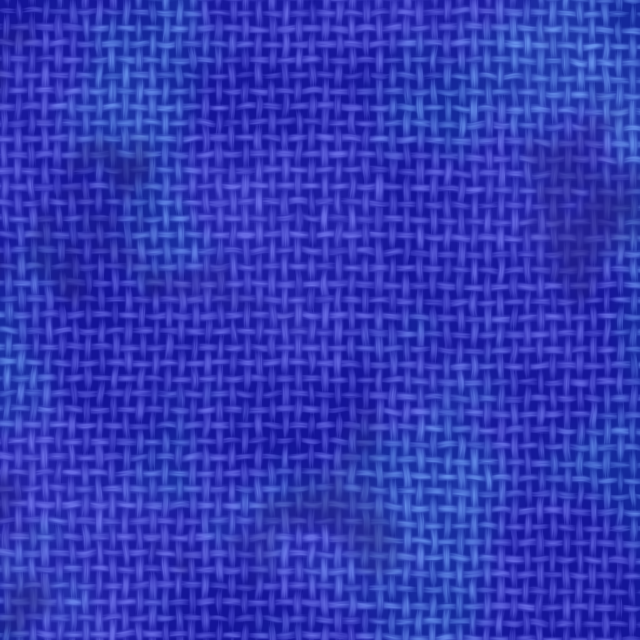
Write a WebGL 2 fragment shader that draws this texture.

```glsl
#version 300 es
precision highp float;

uniform vec2 u_resolution;
out vec4 fragColor;

const vec2 THREADS = vec2(48.0, 40.0);      // threads across and down
const float ROW_TILT = 0.010;               // slope of the horizontal threads
const float WARP_HALF_WIDTH = 0.30;         // in cells, vertical threads
const float WEFT_HALF_WIDTH = 0.23;         // in cells, horizontal threads
const float EDGE_SOFTNESS = 0.13;
const float THREAD_JITTER = 0.18;
const float CLOTH_DRIFT = 0.4;
const float FIBRE_CONTRAST = 0.26;
const float BROAD_CONTRAST = 0.42;
const vec3 GAP_COLOR = vec3(0.08, 0.08, 0.60);
const vec3 THREAD_COLOR = vec3(0.21, 0.21, 0.73);
const vec3 CROWN_COLOR = vec3(0.37, 0.38, 0.87);
const vec3 FADE_TINT = vec3(0.0, 0.15, 0.03);
const vec3 SOIL_COLOR = vec3(0.13, 0.12, 0.50);
const float PI = 3.14159265;

float hash(vec2 p) {
    vec3 q = fract(vec3(p.xyx) * 0.1031);
    q += dot(q, q.yzx + 33.33);
    return fract((q.x + q.y) * q.z);
}

float noise(vec2 p) {
    vec2 cell = floor(p);
    vec2 f = fract(p);
    f = f * f * (3.0 - 2.0 * f);
    float low = mix(hash(cell), hash(cell + vec2(1.0, 0.0)), f.x);
    float high = mix(hash(cell + vec2(0.0, 1.0)), hash(cell + vec2(1.0, 1.0)), f.x);
    return mix(low, high, f.y);
}

float fbm(vec2 p) {
    float sum = 0.0;
    float weight = 0.5;
    for (int i = 0; i < 4; i++) {
        sum += weight * noise(p);
        p = p * 2.03 + 17.0;
        weight *= 0.5;
    }
    return sum / 0.9375;
}

// Returns tone and coverage of one thread.
// across: offset from its axis, along: position on it, crown: -1 under to 1 over
vec2 thread(float across, float along, float halfWidth, float crown, float id, float blur) {
    float wander = noise(vec2(id * 7.0, along * 0.8)) - 0.5;
    float offset = across - wander * THREAD_JITTER;
    float width = halfWidth * mix(0.80, 1.08, noise(vec2(id * 5.0 + 40.0, along * 0.6)));
    float coverage = 1.0 - smoothstep(width - blur, width + blur, abs(offset));

    float roundness = 1.0 - 0.45 * pow(min(abs(offset) / width, 1.0), 2.0);
    float fibre = noise(vec2(offset * 11.0 + id * 13.0, along * 1.4)) - 0.5;
    float dye = hash(vec2(id, 91.0)) - 0.5;
    float patchy = noise(vec2(id * 3.0 + 70.0, along * 0.9)) - 0.5;
    float tone = mix(0.32, 0.77, 0.5 + 0.5 * crown) * roundness;
    tone += FIBRE_CONTRAST * fibre + 0.12 * dye + 0.28 * patchy;
    return vec2(tone, coverage);
}

void main() {
    vec2 uv = gl_FragCoord.xy / u_resolution;

    // Slight tilt and slow bending of the cloth
    vec2 drift = vec2(noise(uv * 4.0 + 3.0), noise(uv * 4.0 + 29.0)) - 0.5;
    vec2 p = (uv + vec2(0.0, ROW_TILT * uv.x)) * THREADS + drift * CLOTH_DRIFT;
    vec2 id = floor(p);
    vec2 d = fract(p) - 0.5;
    vec2 pixel = THREADS / u_resolution;
    vec2 blur = max(vec2(EDGE_SOFTNESS), pixel);

    // Plain weave: each thread passes over and under in turn
    vec2 side = 1.0 - 2.0 * mod(id, 2.0);
    float warpCrown = side.x * sin(PI * p.y);
    float weftCrown = -side.y * sin(PI * p.x);
    vec2 warp = thread(d.x, p.y, WARP_HALF_WIDTH, warpCrown, id.x, blur.x);
    vec2 weft = thread(d.y, p.x, WEFT_HALF_WIDTH, weftCrown, id.y + 200.0, blur.y);
    weft.x += 0.06;

    bool warpOnTop = side.x * side.y > 0.0;
    vec2 upper = warpOnTop ? warp : weft;
    vec2 lower = warpOnTop ? weft : warp;
    float tone = mix(0.10, lower.x, lower.y);
    tone = mix(tone, upper.x, upper.y);

    // Uneven brightness over the whole cloth, darker towards the corners
    vec2 rim = abs(uv - 0.5) * 2.0;
    float corner = smoothstep(0.75, 1.0, rim.x * rim.y);
    tone += BROAD_CONTRAST * (fbm(uv * 6.0 + 11.0) - 0.5) - 0.12 * corner;
    tone = clamp(tone, 0.0, 1.1);

    vec3 color = mix(GAP_COLOR, THREAD_COLOR, smoothstep(0.0, 0.5, tone));
    color = mix(color, CROWN_COLOR, clamp((tone - 0.45) / 0.5, 0.0, 1.2));

    // Pale faded areas, mostly low left and along the right, and dull soiled spots
    float wear = 0.13 * exp(-4.0 * length(uv - vec2(0.12, 0.08)));
    wear += 0.08 * smoothstep(0.85, 1.0, uv.x);
    float faded = smoothstep(0.45, 0.74, fbm(uv * 4.5 + 52.0) + wear);
    float soiled = smoothstep(0.62, 0.85, fbm(uv * 5.5 + 83.0));
    color += FADE_TINT * faded * (0.55 + 0.45 * tone);
    color = mix(color, SOIL_COLOR, 0.6 * soiled);

    fragColor = vec4(clamp(color, 0.0, 1.0), 1.0);
}
```
